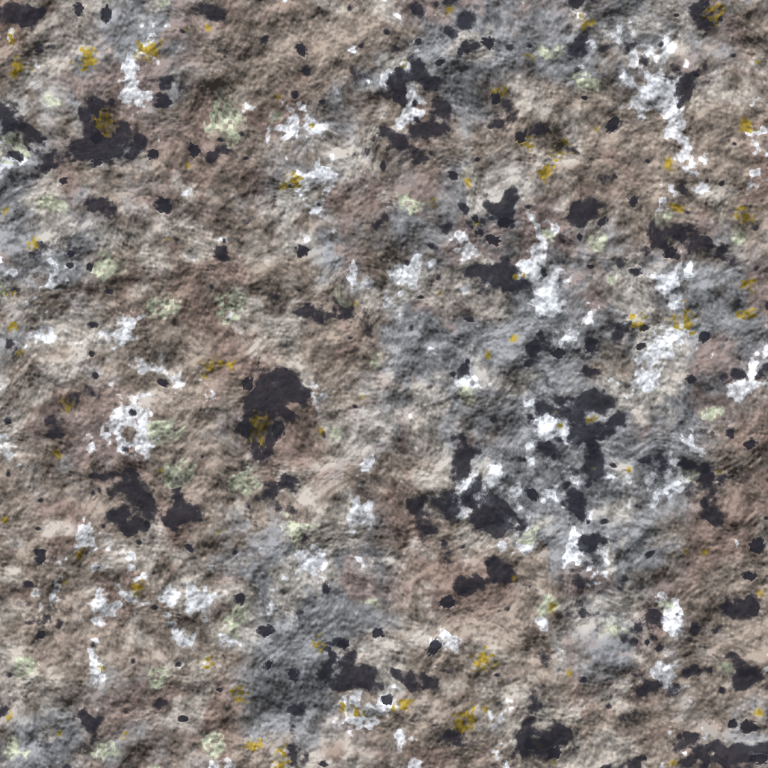
This texture is drawn by a three.js fragment shader. Its source:

```glsl
// Weathered volcanic rock face with pits, crevices, mineral stains and lichen.
varying vec2 vUv;

// Stone colours
const vec3 BROWN_STONE = vec3(0.535, 0.493, 0.460);
const vec3 GREY_STONE = vec3(0.485, 0.490, 0.505);
const vec3 RUST_STONE = vec3(0.460, 0.395, 0.370);
const vec3 PALE_STONE = vec3(0.620, 0.600, 0.575);
const vec3 SHADOW = vec3(0.150, 0.150, 0.185);
// Growth and stain colours
const vec3 WHITE_STAIN = vec3(0.750, 0.765, 0.790);
const vec3 GREEN_LICHEN = vec3(0.650, 0.670, 0.590);
const vec3 YELLOW_LICHEN = vec3(0.560, 0.480, 0.190);
// Relief
const vec2 TO_LIGHT = vec2(-0.0008, 0.0019);
const float RELIEF_GAIN = 15.0;
const float PIT_DEPTH = 0.012;
const float ROUGHNESS = 0.85;
const float GRAIN = 0.25;
// Feature frequencies, in repeats across the canvas
const float ROCK_SCALE = 14.0;
const float ROUGH_SCALE = 48.0;
const float CREVICE_SCALE = 21.0;
const float PIT_SCALE = 27.0;
const float GREEN_SCALE = 12.0;
const float YELLOW_SCALE = 20.0;

float hash(vec2 p) {
  vec3 q = fract(p.xyx * 0.1031);
  q += dot(q, q.yzx + 33.33);
  return fract((q.x + q.y) * q.z);
}

float noise(vec2 p) {
  vec2 i = floor(p), f = fract(p);
  f = f * f * (3.0 - 2.0 * f);
  vec2 e = vec2(1.0, 0.0);
  return mix(mix(hash(i), hash(i + e.xy), f.x),
             mix(hash(i + e.yx), hash(i + e.xx), f.x), f.y);
}

// Rotated octaves, mean near one half
float fbm(vec2 p) {
  float sum = 0.0, amp = 0.5;
  for (int i = 0; i < 5; i++) {
    sum += amp * noise(p);
    p = mat2(1.6, 1.2, -1.2, 1.6) * p + 17.3;
    amp *= 0.5;
  }
  return sum;
}

// Scattered ragged discs: coverage from 0 to 1, radii in cell units
float spots(vec2 p, float density, vec2 radii, float ragged, float soft, float seed) {
  float wobble = noise(p * 5.0 + seed) + noise(p * 13.0 - seed) - 1.0;
  vec2 cell = floor(p);
  float cover = 0.0;
  for (int y = -1; y <= 1; y++) {
    for (int x = -1; x <= 1; x++) {
      vec2 c = cell + vec2(float(x), float(y));
      float pick = hash(c + seed);
      vec2 centre = c + 0.15 + 0.7 * vec2(hash(c + seed + 31.0), hash(c + seed + 67.0));
      float size = hash(c + seed + 97.0);
      float radius = mix(radii.x, radii.y, size * size);
      vec2 d = (p - centre) * vec2(1.0, mix(0.8, 1.35, pick / density));
      float edge = radius * (1.0 + ragged * wobble) - length(d);
      cover = max(cover, step(pick, density) * smoothstep(-soft, soft, edge));
    }
  }
  return cover;
}

float pits(vec2 p) {
  return spots(p * PIT_SCALE, 0.22, vec2(0.07, 0.25), 0.5, 0.06, 5.0);
}

float height(vec2 p) {
  return fbm(p * ROCK_SCALE) - PIT_DEPTH * pits(p);
}

void main() {
  vec2 uv = vUv + 3.0;
  vec2 p = uv + 0.016 * (vec2(noise(uv * 22.0), noise(uv * 22.0 + 40.0)) - 0.5);
  float rough = fbm(uv * ROUGH_SCALE + 7.0) - 0.48;
  float fine = noise(uv * 150.0) - 0.5;

  // Mottled stone
  float tone = 0.3 * rough;
  vec3 color = mix(BROWN_STONE, GREY_STONE, smoothstep(0.40, 0.58, fbm(p * 5.0 + 11.0) + tone));
  color = mix(color, RUST_STONE, 0.7 * smoothstep(0.50, 0.68, fbm(p * 13.0 + 23.0) + tone));
  color = mix(color, PALE_STONE, 0.8 * smoothstep(0.50, 0.66, fbm(p * 16.0 + 57.0) + tone));

  // Chalky stains, broken up by fine grains
  float stain = fbm(p * vec2(17.0, 14.0) + 71.0) + 0.5 * rough + 0.15 * fine;
  color = mix(color, WHITE_STAIN, 0.85 * smoothstep(0.67, 0.75, stain));

  // Lichen crusts
  float green = spots(p * GREEN_SCALE, 0.26, vec2(0.09, 0.30), 0.75, 0.04, 13.0);
  float yellow = spots(p * YELLOW_SCALE, 0.20, vec2(0.05, 0.28), 1.2, 0.07, 29.0);
  float crust = smoothstep(0.28, 0.52, noise(uv * 170.0 + 9.0));
  color = mix(color, GREEN_LICHEN, green * mix(0.25, 0.95, crust));
  color = mix(color, YELLOW_LICHEN, yellow * mix(0.15, 0.90, crust));

  // Slope lighting, surface roughness and mineral grain
  float slope = height(p) - height(p + TO_LIGHT);
  float grain = noise(uv * 260.0) + 0.7 * noise(uv * 410.0) - 0.85;
  float light = 1.0 + RELIEF_GAIN * slope + ROUGHNESS * rough + GRAIN * grain;
  color *= clamp(light, 0.35, 1.45);

  // Crevices cluster in broken areas
  float broken = 0.22 * (noise(p * 6.0 + 3.0) - 0.5);
  float cavity = fbm(p * CREVICE_SCALE * vec2(0.9, 1.1) + 91.0) + broken + 0.45 * rough;
  float crevice = 1.0 - smoothstep(0.24, 0.34, cavity);
  color = mix(color, SHADOW, 0.78 * crevice * (1.0 - 0.7 * max(green, yellow)));

  // Gas holes
  color = mix(color, SHADOW, 0.85 * pits(p));

  gl_FragColor = vec4(color, 1.0);
}
```
